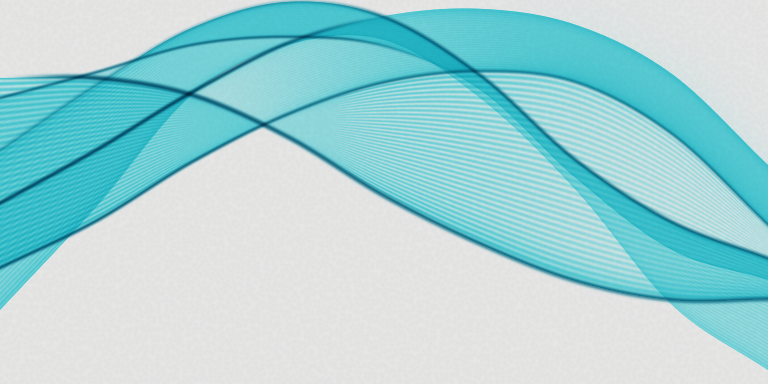
Write a Shadertoy shader that draws this background.

```glsl
// Translucent teal ribbons sweeping over grainy pale paper.
// Each ribbon fills the space between two splines with ink; overlapping
// ink absorbs more light, fine stripes follow the flow, edges are dark.

// Spline heights at nine equal steps from left to right
const float VALLEY[9] = float[9](.797, .797, .753, .643, .490, .365, .268, .219, .221);
const float ARCH[9]   = float[9](.302, .424, .578, .703, .786, .815, .786, .651, .414);
const float CREST[9]  = float[9](.609, .779, .927, .995, .956, .805, .583, .422, .328);
const float TAIL[9]   = float[9](.193, .461, .753, .883, .896, .745, .505, .206, .036);
const float DOME[9]   = float[9](.471, .609, .760, .888, .958, .977, .935, .807, .570);
const float FOLD[9]   = float[9](.745, .812, .883, .904, .880, .766, .536, .349, .271);

// Catmull-Rom spline: height and slope at x in 0..1
vec2 spline(float k[9], float x) {
    float s = clamp(x, 0.0, 1.0) * 8.0;
    int i = min(int(s), 7);
    float f = s - float(i);
    float b = k[i], c = k[i + 1];
    float a = i > 0 ? k[max(i - 1, 0)] : 2.0 * b - c;
    float d = i < 7 ? k[min(i + 2, 8)] : 2.0 * c - b;
    float m = 0.5 * (c - a);
    float q = a - 2.5 * b + 2.0 * c - 0.5 * d;
    float r = 0.5 * (d - a) + 1.5 * (b - c);
    float slope = m + f * (2.0 * q + 3.0 * r * f);
    return vec2(b + f * (m + f * (q + f * r)),
                slope * 8.0 * iResolution.y / iResolution.x);
}

// Striped ink between two splines, denser toward its borders
float ribbon(float y, vec2 a, vec2 b, float lines, float contrast) {
    vec2 lo = a.x < b.x ? a : b;
    vec2 hi = a.x < b.x ? b : a;
    float px = 1.0 / iResolution.y;
    float cover = clamp(0.5 + (y - lo.x) / (px * length(vec2(1.0, lo.y))), 0.0, 1.0)
                * clamp(0.5 + (hi.x - y) / (px * length(vec2(1.0, hi.y))), 0.0, 1.0);
    float span = max(hi.x - lo.x, 0.001);
    float t = clamp((y - a.x) / (b.x - a.x + (b.x < a.x ? -1e-4 : 1e-4)), 0.0, 1.0);
    float fade = 1.0 - smoothstep(0.2, 0.55, lines * px / span);
    float stripe = 1.0 + contrast * fade * cos(6.2832 * lines * t);
    float border = pow(abs(2.0 * t - 1.0), 6.0);
    return cover * stripe * (0.92 + 0.5 * border);
}

// Soft thin line along a spline
float edge(float y, vec2 c, float width) {
    float d = (y - c.x) / length(vec2(1.0, c.y));
    float w = max(width, 0.6 / iResolution.y);
    return exp(-d * d / (w * w)) * width / w;
}

vec2 hash2(vec2 p) {
    vec2 q = vec2(dot(p, vec2(127.1, 311.7)), dot(p, vec2(269.5, 183.3)));
    return fract(sin(q) * 43758.5);
}

// Cellular noise: distance to the nearest scattered point
float cells(vec2 p) {
    vec2 id = floor(p);
    float best = 2.0;
    for (int j = -1; j <= 1; j++)
    for (int i = -1; i <= 1; i++) {
        vec2 g = id + vec2(i, j);
        best = min(best, distance(p, g + hash2(g)));
    }
    return best;
}

void mainImage(out vec4 fragColor, in vec2 fragCoord) {
    vec2 uv = fragCoord / iResolution.xy;
    float x = uv.x, y = uv.y;

    vec2 valley = spline(VALLEY, x), arch = spline(ARCH, x);
    vec2 crest = spline(CREST, x), tail = spline(TAIL, x);
    vec2 dome = spline(DOME, x), fold = spline(FOLD, x);

    // Paper with faint grain
    float grain = cells(fragCoord / iResolution.y * 85.0) - 0.45;
    vec3 color = vec3(0.892, 0.892, 0.89) + 0.025 * grain;

    // Ink depth of the overlapping ribbons
    float right = smoothstep(0.2, 0.7, x);
    float ink = 0.0;
    ink += mix(0.52, 0.24, smoothstep(0.5, 0.9, x)) * ribbon(y, valley, arch, 32.0, 0.6);
    ink += mix(0.30, 1.0, right) * ribbon(y, arch, dome, 26.0, 0.2);
    ink += mix(0.75, 0.55, right) * ribbon(y, tail, crest, 30.0, 0.2);
    ink += mix(0.45, 0.75, right) * ribbon(y, fold, crest, 14.0, 0.15);

    // Extra shade along the inner rim of the arch and the valley floor
    float aboveArch = (y - arch.x) / length(vec2(1.0, arch.y));
    float aboveValley = (y - valley.x) / length(vec2(1.0, valley.y));
    ink += 0.4 * smoothstep(0.55, 0.8, x) * step(0.0, aboveArch) * exp(-aboveArch * 16.0);
    ink += 0.7 * smoothstep(0.35, 0.75, x) * step(0.0, aboveValley) * exp(-aboveValley * 35.0);
    color *= pow(vec3(0.38, 0.88, 0.92), vec3(ink));

    // Dark creases, each fading along its length
    float crease = 0.0;
    crease += edge(y, valley, 0.006) * smoothstep(0.0, 0.14, x) * mix(0.9, 0.6, right);
    crease += edge(y, arch, 0.0045) * mix(0.75, 0.4, right);
    crease += edge(y, dome, 0.005) * (1.0 - smoothstep(0.3, 0.52, x));
    crease += edge(y, fold, 0.004) * 0.6 * (1.0 - smoothstep(0.4, 0.6, x));
    crease += edge(y, crest, 0.005) * mix(0.2, 0.6, smoothstep(0.4, 0.55, x));
    color *= pow(vec3(0.13, 0.42, 0.52), vec3(crease));

    fragColor = vec4(color, 1.0);
}
```
